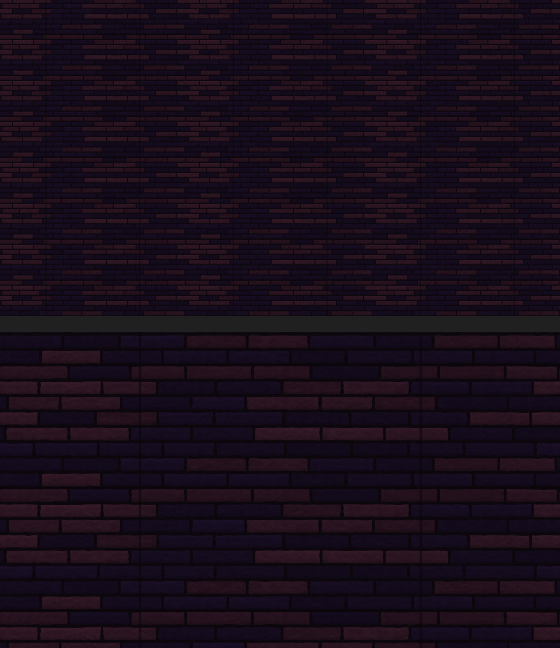
Top, the full canvas; bottom, a detail of the centre.
A WebGL 2 fragment shader for this texture:

```glsl
#version 300 es
precision highp float;
// Dim brick wall of plum and oxblood bricks, laid as a repeating tile.

uniform vec2 u_resolution;
out vec4 outColor;

// Lengths are in canvas heights.
const vec2 TILE = vec2(0.5926, 0.12963);
const float TILE_PHASE = 0.839;      // part of a tile cut off at the top
const float BRICKS = 9.0;            // bricks per tile row
const float ROWS = 8.0;              // courses per tile
const float HALF_GAP = 0.0012;
const float CHIP = 0.0011;           // depth of worn edges
const float JOINT_JITTER = 0.22;
const float SEAM_AT = 0.492;         // place of the seam in each half tile
const float SEAM_WIDTH = 0.0018;
const float ODD_BRICKS = 0.06;       // share of bricks that swap colour

const vec3 MORTAR = vec3(0.047, 0.028, 0.047);
const vec3 PLUM_DARK = vec3(0.068, 0.039, 0.098);
const vec3 PLUM = vec3(0.092, 0.051, 0.133);
const vec3 RED_DARK = vec3(0.130, 0.060, 0.105);
const vec3 RED = vec3(0.185, 0.090, 0.140);

// Start and length of the red run in each course, in half tiles.
const vec2 RED_RUN[8] = vec2[8](
  vec2(0.0, 1.0), vec2(-0.02, 0.50), vec2(-0.02, 0.50), vec2(0.69, 0.33),
  vec2(-0.02, 0.50), vec2(0.0), vec2(0.62, 0.38), vec2(0.0));

float hash(vec2 p) {
  return fract(sin(dot(p, vec2(127.1, 311.7))) * 43758.5453);
}

float noise(vec2 p) {
  vec2 i = floor(p);
  vec2 f = fract(p);
  f = f * f * (3.0 - 2.0 * f);
  float low = mix(hash(i), hash(i + vec2(1.0, 0.0)), f.x);
  float high = mix(hash(i + vec2(0.0, 1.0)), hash(i + 1.0), f.x);
  return mix(low, high, f.y);
}

// Shift of a vertical joint; wraps with the tile.
float jointShift(float joint, float row) {
  return JOINT_JITTER * hash(vec2(mod(joint, BRICKS), row + 3.0));
}

void main() {
  float pixel = 1.0 / u_resolution.y;
  vec2 p = gl_FragCoord.xy * pixel;

  // Tile space, with courses counted downward.
  vec2 tile = fract(vec2(p.x / TILE.x, (1.0 - p.y) / TILE.y - TILE_PHASE));
  float row = floor(tile.y * ROWS);
  float v = fract(tile.y * ROWS);
  float shift = 0.5 * mod(row, 2.0) + 0.15 * hash(vec2(row, 8.0));

  // Find the brick between two jittered joints.
  float u = tile.x * BRICKS + shift;
  float brick = floor(u);
  if (u - brick < jointShift(brick, row)) brick -= 1.0;
  float left = brick + jointShift(brick, row);
  float right = brick + 1.0 + jointShift(brick + 1.0, row);
  vec2 id = vec2(mod(brick, BRICKS), row);
  float tone = hash(id + 17.0);

  // Distance inward from the worn brick edge.
  vec2 size = TILE / vec2(BRICKS, ROWS);
  vec2 inset = vec2(min(u - left, right - u), min(v, 1.0 - v)) * size;
  float wear = noise(tile * vec2(85.0, 48.0));
  float grain = noise(tile * vec2(230.0, 90.0) + 31.0);
  float edge = min(inset.x, inset.y) - HALF_GAP - CHIP * wear * wear;
  float face = smoothstep(-0.5 * pixel, 0.5 * pixel, edge);

  // Red runs, broken by a few odd bricks.
  float center = fract((0.5 * (left + right) - shift) * 2.0 / BRICKS);
  vec2 run = RED_RUN[int(row)];
  bool isRed = fract(center - run.x) < run.y;
  if (hash(id + 41.0) < ODD_BRICKS) isRed = !isRed;
  float light = clamp(0.75 * tone + 0.5 * wear - 0.1, 0.0, 1.0);
  if (row == 0.0) light *= 0.45;
  vec3 color = isRed ? mix(RED_DARK, RED, light) : mix(PLUM_DARK, PLUM, light);

  // Lit upper edge, shaded lower edge and grain.
  float upper = 1.0 - smoothstep(0.12, 0.42, v);
  float lower = smoothstep(0.60, 0.95, v);
  color *= 0.90 + 0.2 * grain + 0.18 * upper * tone - 0.22 * lower;
  color = mix(MORTAR * (0.85 + 0.3 * grain), color, face);

  // Dark seams at the half tiles and above the first course.
  float seamX = abs(fract(tile.x * 2.0 - SEAM_AT + 0.5) - 0.5) * TILE.x * 0.5;
  float seamY = min(tile.y, 1.0 - tile.y) * TILE.y;
  float seam = 1.0 - smoothstep(0.0, SEAM_WIDTH + 0.5 * pixel, min(seamX, seamY));
  color = mix(color, MORTAR * 0.7, 0.6 * seam);

  outColor = vec4(color, 1.0);
}
```
